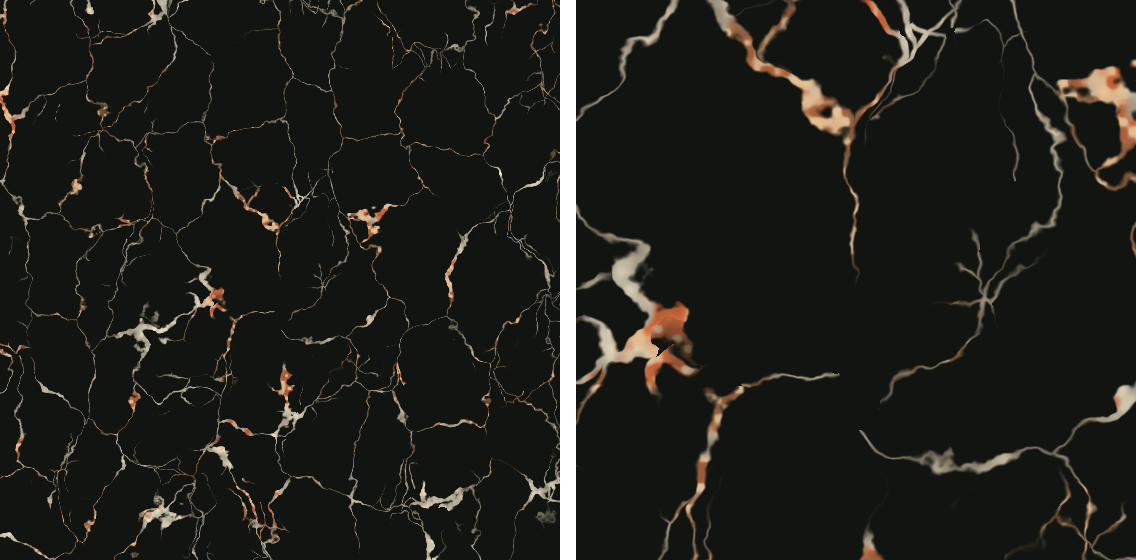
Left: the whole. Right: its middle third, enlarged.
Give the GLSL for this texture, as a WebGL 2 fragment shader.

```glsl
#version 300 es
precision highp float;
// Black marble crossed by jagged cream and copper veins.

uniform vec2 u_resolution;
out vec4 fragColor;

float hash(vec2 p) {
    return fract(sin(dot(p, vec2(127.1, 311.7))) * 43758.5453);
}

vec2 hash2(vec2 p) {
    return vec2(hash(p), hash(p + 37.3));
}

float noise(vec2 p) {
    vec2 i = floor(p), f = fract(p);
    f = f * f * (3.0 - 2.0 * f);
    return mix(mix(hash(i), hash(i + vec2(1, 0)), f.x),
               mix(hash(i + vec2(0, 1)), hash(i + vec2(1, 1)), f.x), f.y);
}

float fbm(vec2 p) {
    float sum = 0.0, amplitude = 0.5;
    for (int i = 0; i < 4; i++) {
        sum += amplitude * noise(p);
        p = p * 2.03 + 17.7;
        amplitude *= 0.52;
    }
    return sum;
}

// Fractal shift of the plane, centred on zero
vec2 shift(vec2 p) {
    return vec2(fbm(p), fbm(p + 51.0)) - 0.48;
}

// Cell borders: x = distance in canvas units, y = random key of the border
vec2 cellBorder(vec2 p, vec2 scale) {
    p *= scale;
    vec2 base = floor(p), nearId = base, nearOffset = vec2(0);
    float nearest = 1e3;
    for (int y = -1; y <= 1; y++)
    for (int x = -1; x <= 1; x++) {
        vec2 id = base + vec2(x, y);
        vec2 offset = id + hash2(id) - p;
        float d = dot(offset, offset);
        if (d < nearest) {
            nearest = d;
            nearId = id;
            nearOffset = offset;
        }
    }
    vec2 border = vec2(1e3, 0);
    for (int y = -2; y <= 2; y++)
    for (int x = -2; x <= 2; x++) {
        vec2 id = nearId + vec2(x, y);
        vec2 offset = id + hash2(id) - p;
        vec2 across = offset - nearOffset;
        if (dot(across, across) < 1e-5) continue;
        vec2 normal = normalize(across);
        float d = dot(0.5 * (offset + nearOffset), normal) / length(normal * scale);
        if (d < border.x) border = vec2(d, hash(id + nearId + 5.1));
    }
    return border;
}

// Soft-edged stroke that fades out with its strength
float stroke(float d, float halfWidth, float strength) {
    float soft = max(0.0015, 0.7 / u_resolution.y);
    return strength * (1.0 - smoothstep(halfWidth - soft, halfWidth + soft, d));
}

void main() {
    vec2 uv = gl_FragCoord.xy / u_resolution.y;

    // Broad bends plus fine kinks make the paths jagged
    vec2 p = uv + 0.12 * shift(uv * 8.0) + 0.023 * shift(uv * 42.0 + 9.0);
    vec2 trunk = cellBorder(p + 3.0, vec2(8.6, 5.8));
    vec2 twig = cellBorder(p + 8.0, vec2(25.0, 18.0));

    // Small swollen patches with ragged outlines
    float grain = noise(uv * 170.0);
    float speck = noise(uv * 75.0 + 31.0);
    float swell = smoothstep(0.56, 0.86, 0.7 * noise(p * vec2(25.0, 18.0) + 9.0)
                                       + 0.3 * noise(p * 9.0 + 60.0));
    float halfWidth = 0.0006 + 0.0008 * speck + 0.0062 * swell * (0.1 + 0.6 * grain + 0.6 * speck);

    // Some borders break off, twigs stay close to the trunks
    float trunkStrength = smoothstep(0.28, 0.42, 0.75 * noise(p * 10.0 + 4.0) + 0.65 * trunk.y);
    float twigStrength = smoothstep(0.48, 0.62, noise(p * 9.0 + 23.0))
                       * smoothstep(0.3, 0.4, twig.y)
                       * (1.0 - smoothstep(0.022, 0.036, trunk.x));
    float vein = max(stroke(trunk.x, halfWidth * trunkStrength, trunkStrength),
                     stroke(twig.x, halfWidth * 0.8 * twigStrength, twigStrength));

    // Thin parts are dull, swollen parts turn cream or copper, all speckled
    float light = clamp(0.5 * noise(p * 24.0 + 40.0) + 0.55 * speck + 0.5 * swell - 0.1, 0.0, 1.0);
    vec3 mineral = mix(vec3(0.42, 0.38, 0.31), vec3(0.92, 0.88, 0.78), light);
    float copper = smoothstep(0.48, 0.68, noise(p * 15.0 + 70.0) + 0.45 * (speck - 0.5));
    vec3 copperColor = mix(vec3(0.55, 0.38, 0.25), vec3(0.88, 0.40, 0.20), swell);
    copperColor = mix(copperColor, vec3(0.88, 0.72, 0.55), smoothstep(0.45, 0.75, grain));
    mineral = mix(mineral, copperColor, 0.9 * copper) * (0.8 + 0.25 * grain);

    vec3 stone = vec3(0.068, 0.078, 0.064);
    fragColor = vec4(mix(stone, mineral, vein), 1.0);
}
```
